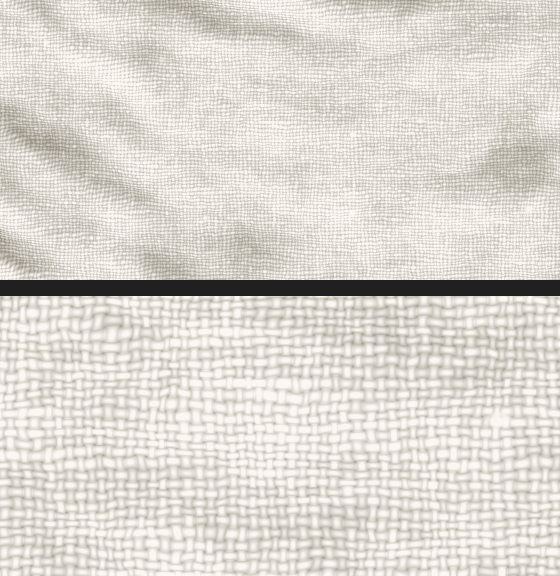
Top: the whole. Bottom: its middle third, enlarged.
Give the GLSL for this texture, as a WebGL 2 fragment shader.

```glsl
#version 300 es
precision highp float;
// Rumpled natural linen in plain weave. Two sets of rounded threads pass over
// and under by the sign of a sine product; a bent sine shades the long folds,
// smooth noise the dimples, and sparse cells hold small nubs.

uniform vec2 u_resolution;
out vec4 fragColor;

const vec3 SHADE_COLOR = vec3(0.67, 0.65, 0.60);
const vec3 LIGHT_COLOR = vec3(0.97, 0.95, 0.93);
const vec2 THREADS = vec2(78.0, 84.0);   // threads per canvas height
const float BASE_TONE = 0.65;
const float WEAVE_CONTRAST = 0.90;
const float WEAVE_MEAN = 0.54;
const float WEFT_SHOW = 0.60;            // how far horizontal threads show through
const float PIT_DEPTH = 0.45;
const float GRAIN_CONTRAST = 0.26;
const float THREAD_CONTRAST = 0.075;
const float SLUB_GAIN = 0.16;
const float SHADE_CONTRAST = 0.19;
const float FOLD_FREQUENCY = 26.7;
const float FOLD_VALLEY = 0.83;
const float DIMPLE_GAIN = 2.7;
const vec2 DIMPLE_SCALE = vec2(3.2, 6.0);
const float NUB_GAIN = 0.24;
const float NUB_GRID = 3.0;
const float NUB_RADIUS = 0.013;
const vec2 FOLD_PULL = vec2(0.003, 0.005);
const float PI = 3.14159265;

float hash(vec2 p) {
  p = fract(p * vec2(0.1031, 0.1137));
  p += dot(p, p.yx + 33.33);
  return fract((p.x + p.y) * p.x * 97.31);
}

float smoothNoise(vec2 p) {
  vec2 id = floor(p), f = fract(p);
  f = f * f * f * (f * (f * 6.0 - 15.0) + 10.0);
  float low = mix(hash(id), hash(id + vec2(1.0, 0.0)), f.x);
  float high = mix(hash(id + vec2(0.0, 1.0)), hash(id + 1.0), f.x);
  return mix(low, high, f.y) - 0.5;
}

// Folds descend from the left, level out and rise again at the right.
float foldShade(vec2 p) {
  float v = p.y + 0.75 * p.x - 0.29 * p.x * p.x;
  vec2 q = vec2(p.x, p.y + 0.45 * p.x - 0.16 * p.x * p.x) * DIMPLE_SCALE + 7.0;
  q += 0.5 * vec2(smoothNoise(q.yx * 0.9 + 31.0), smoothNoise(q * 1.1 + 57.0));
  float dimples = 0.0, amp = 1.0;
  for (int i = 0; i < 4; i++) {
    dimples += amp * smoothNoise(q);
    q = mat2(0.96, 0.28, -0.28, 0.96) * q * 1.9 + 13.7;
    amp *= 0.55;
  }
  float wander = 0.10 * smoothNoise(p * 3.3 + 23.0);
  float fold = -cos(FOLD_FREQUENCY * (v - FOLD_VALLEY + wander));
  float left = 1.0 - smoothstep(0.35, 0.95, p.x);
  float top = 0.8 * smoothstep(0.6, 0.85, p.y);
  float strength = max(max(left, top), 0.15) * (1.0 + smoothNoise(p * 4.1 + 41.0));
  float sum = strength * fold + DIMPLE_GAIN * dimples;
  return sum - 0.12 * sum * sum + 0.06;
}

// Tone along one thread: slow drift plus a rare pale slub.
float threadTone(float id, float along, float seed) {
  float a = hash(vec2(id, seed));
  float b = hash(vec2(id + 61.0, seed + 7.0));
  float drift = sin(along * (0.06 + 0.10 * a) + 2.0 * PI * b)
              + 0.8 * sin(along * (0.25 + 0.25 * b) + 2.0 * PI * a);
  float slub = smoothstep(0.90, 1.0, sin(along * 0.09 + 40.0 * a)) * step(0.8, b);
  return THREAD_CONTRAST * drift + SLUB_GAIN * slub;
}

float weaveTone(vec2 p) {
  vec2 g = p * THREADS;
  g += 0.28 * vec2(sin(g.y * 0.17 + 2.0 * sin(g.x * 0.41)),
                   sin(g.x * 0.16 + 2.0 * sin(g.y * 0.47)));
  g += 0.35 * vec2(smoothNoise(g * 0.6), smoothNoise(g * 0.6 + 91.0));
  vec2 id = floor(g);
  vec2 s = sin(PI * g), gap = 1.0 - abs(s);
  float crossing = s.x * s.y;            // positive where the warp is on top
  float warp = abs(s.x) * (0.47 + 0.47 * crossing);
  float weft = abs(s.y) * (WEFT_SHOW - (1.0 - WEFT_SHOW) * crossing);
  float onTop = smoothstep(-0.15, 0.15, weft - warp);
  float yarn = mix(0.6 * threadTone(id.x, g.y, 3.0),
                   threadTone(id.y, g.x, 19.0), onTop);
  float grain = GRAIN_CONTRAST * (hash(id + 5.0) - 0.5) * max(abs(s.x), abs(s.y));
  float pit = gap.x * gap.y;
  pit *= pit * PIT_DEPTH * hash(floor(g + 0.5) + 17.0);
  return WEAVE_CONTRAST * (max(warp, weft) - WEAVE_MEAN) + yarn + grain - pit;
}

// One jittered blob in some of the cells.
float nubMask(vec2 p) {
  vec2 g = p * NUB_GRID;
  vec2 id = floor(g);
  vec2 center = 0.2 + 0.6 * vec2(hash(id + 11.0), hash(id + 37.0));
  vec2 d = (fract(g) - center) / NUB_GRID;
  d.x *= 0.6 + 0.5 * hash(id + 71.0);
  float present = step(0.6, hash(id + 53.0));
  return present * (1.0 - smoothstep(0.4 * NUB_RADIUS, NUB_RADIUS, length(d)));
}

void main() {
  vec2 p = gl_FragCoord.xy / u_resolution.y;
  float fold = foldShade(p);
  vec2 cloth = p + FOLD_PULL * fold;
  float weave = 0.0;
  for (int i = 0; i < 4; i++) {          // four samples smooth the thread edges
    vec2 offset = vec2(float(i % 2), float(i / 2)) * 0.5 - 0.25;
    weave += 0.25 * weaveTone(cloth + offset / u_resolution.y);
  }
  float nub = nubMask(cloth);
  float tone = BASE_TONE + SHADE_CONTRAST * fold
             + weave * (1.0 - 0.7 * nub) + NUB_GAIN * nub;
  fragColor = vec4(mix(SHADE_COLOR, LIGHT_COLOR, clamp(tone, -0.25, 1.06)), 1.0);
}
```
